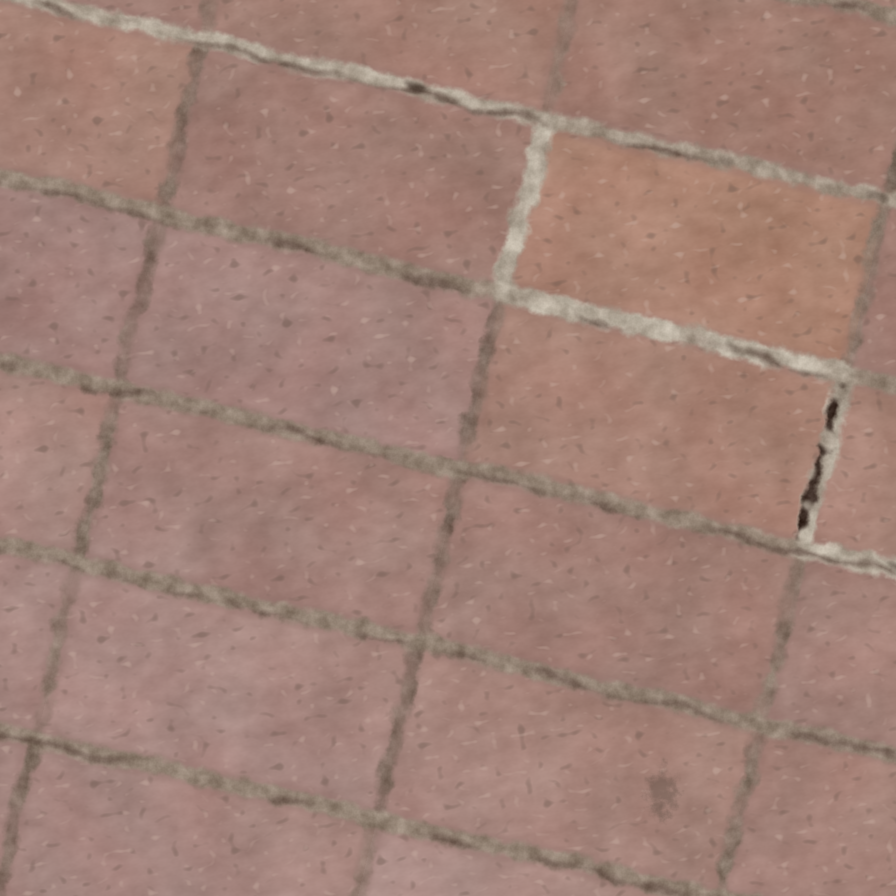
Reproduce this texture procedurally as a three.js fragment shader.

```glsl
// Tilted stack-bond clay paving: soft reddish bricks in a rotated grid, with
// grey-brown mortar and a stepped run of pale, cracked mortar. Gradient noise
// frays the joints and mottles the clay; hashes vary each brick and joint.
varying vec2 vUv;

const vec2 CROSSING = vec2(0.514, 0.477);    // one joint crossing
const vec2 ALONG = vec2(0.3815, -0.0911);    // step to the next brick
const vec2 UP = vec2(0.0456, 0.1953);        // step to the next row
const float BED_HALF = 0.0095;               // half width, long joints
const float HEAD_HALF = 0.0075;              // half width, short joints
const float PALE_EXTRA = 0.0020;             // added width of pale mortar
const float EDGE = 0.0045;                   // edge softness
const float FRAY = 0.0060;                   // raggedness of the joints
const float MOTTLE = 0.050;                  // strength of clay blotches

const vec3 CLAY_WARM = vec3(0.675, 0.515, 0.435);
const vec3 CLAY_PINK = vec3(0.665, 0.545, 0.52);
const vec3 CLAY_DARK = vec3(0.58, 0.455, 0.43);
const vec3 MORTAR = vec3(0.57, 0.51, 0.45);
const vec3 MORTAR_PALE = vec3(0.74, 0.70, 0.64);
const vec3 SHADOW = vec3(0.41, 0.335, 0.295);
const vec3 CRACK = vec3(0.24, 0.18, 0.15);
const vec3 GRIT = vec3(0.78, 0.68, 0.63);
const vec2 STAIN_POS = vec2(0.738, 0.115);

float hash(vec2 p) {
  vec3 q = fract(vec3(p.xyx) * 0.1031);
  q += dot(q, q.yzx + 33.33);
  return fract((q.x + q.y) * q.z);
}

vec2 gradient(vec2 cell) {
  float angle = 6.2832 * hash(cell + 91.7);
  return vec2(cos(angle), sin(angle));
}

// Gradient noise, roughly -0.7 to 0.7
float noise(vec2 p) {
  vec2 i = floor(p), f = fract(p);
  vec2 w = f * f * f * (f * (f * 6.0 - 15.0) + 10.0);
  vec2 e = vec2(1.0, 0.0);
  return mix(
    mix(dot(gradient(i), f), dot(gradient(i + e), f - e), w.x),
    mix(dot(gradient(i + e.yx), f - e.yx), dot(gradient(i + 1.0), f - 1.0), w.x), w.y);
}

float fbm(vec2 p) {
  float sum = 0.0, amp = 1.0;
  for (int i = 0; i < 4; i++) {
    sum += amp * noise(p);
    p = p * 2.03 + 17.3;
    amp *= 0.55;
  }
  return sum;
}

// Coverage of a joint whose centre line lies at signed distance d
float joint(float d, float halfWidth) {
  return 1.0 - smoothstep(halfWidth - EDGE, halfWidth + EDGE, abs(d));
}

// Soft window over one grid step
float span(float s) {
  return smoothstep(-0.05, 0.02, s) * (1.0 - smoothstep(0.98, 1.05, s));
}

vec3 brick(vec2 p, vec2 r, vec2 cell) {
  float warmth = 0.35 + 0.6 * (hash(cell + 5.0) - 0.5) + 0.85 * (p.x + p.y - 1.0);
  vec3 c = mix(CLAY_PINK, CLAY_WARM, clamp(warmth, 0.0, 1.0));
  c = mix(c, CLAY_DARK, 0.60 * hash(cell + 23.0));

  // Broad clouds, smudges drawn out along a slant, and fine grain
  vec2 slant = vec2(r.x + 0.4 * r.y, r.y - 0.4 * r.x);
  c += MOTTLE * fbm(r * 9.0 + cell * 3.7);
  c += 0.8 * MOTTLE * fbm(slant * vec2(30.0, 48.0));
  c.r += 0.025 * noise(r * 13.0 + 50.0);

  // Soft pits and pale grit
  float pit = smoothstep(0.28, 0.60, noise(slant * vec2(58.0, 76.0) + 40.0));
  float grit = smoothstep(0.30, 0.62, noise(slant * vec2(62.0, 90.0) + 70.0));
  c = mix(mix(c, SHADOW, 0.40 * pit), GRIT, 0.45 * grit);

  // Small brown stain, broken up
  float blot = length((p - STAIN_POS) * vec2(1.2, 0.8)) + 0.016 * fbm(p * 60.0);
  return mix(c, SHADOW, 0.55 * (1.0 - smoothstep(0.006, 0.028, blot)));
}

void main() {
  // Grid coordinates: whole numbers lie on joints
  vec2 size = vec2(length(ALONG), length(UP));
  vec2 q = vUv - CROSSING;
  vec2 r = vec2(dot(q, ALONG), dot(q, UP)) / size;
  vec2 bend = vec2(noise(r * 7.0 + 3.0), noise(r * 7.0 + 31.0)) * 0.005;
  vec2 g = (r + bend) / size;
  vec2 cell = floor(g), line = floor(g + 0.5);
  vec2 d = (g - line) * size;
  float fray = FRAY * fbm(r * 38.0);

  // Pale mortar steps down across the grid
  float topRow = 1.0 - step(0.5, abs(line.y - 2.0));
  float topPale = topRow * mix(0.85, 0.45, smoothstep(-0.02, 0.08, g.x));
  float bedPale = max(span(g.x + line.y - 1.0) * (1.0 - topRow), topPale);
  float headPale = span(g.y + line.x - 1.0) * step(-0.5, line.x);
  float open = headPale * step(0.5, line.x);

  // Short joints fade, break up and vary in tone
  float bed = joint(d.y, BED_HALF + PALE_EXTRA * (bedPale - topRow) + fray);
  float age = hash(vec2(line.x, cell.y) + 12.0);
  float head = joint(d.x, HEAD_HALF + 1.7 * PALE_EXTRA * headPale + 1.3 * fray);
  float wear = 0.48 + 0.25 * age + 0.15 * step(0.5, line.x) + 0.7 * noise(r * 27.0);
  head *= clamp(max(headPale, wear), 0.0, 1.0);

  // Clay, darkened softly beside the joints
  vec3 color = brick(vUv, r, cell);
  float nearJoint = max(joint(d.y, BED_HALF + 0.005), 0.7 * joint(d.x, HEAD_HALF + 0.004));
  color = mix(color, CLAY_DARK, 0.35 * nearJoint);

  // Mortar: grit, shaded streaks and dark breaks in the pale runs
  float grain = 0.13 * fbm(r * 52.0 + 9.0);
  float patchy = noise(r * 25.0);
  float paleCover = clamp(0.85 + 0.9 * patchy, 0.0, 1.0);
  vec3 headColor = mix(MORTAR, SHADOW, 0.30 + 0.35 * age + 0.5 * patchy);
  headColor = mix(headColor, MORTAR_PALE, headPale * paleCover);
  float gap = joint(d.x + 0.003 + 0.010 * noise(r * 32.0), 0.006 + fray);
  float gapBreak = smoothstep(-0.30, 0.05, noise(r * 36.0 + 14.0));
  headColor = mix(headColor, CRACK, open * gap * gapBreak);

  vec3 bedColor = mix(MORTAR, MORTAR_PALE, bedPale * paleCover);
  float streak = joint(d.y + 0.005 + 0.014 * noise(r * 18.0), 0.004 + 0.5 * fray);
  float streakBreak = smoothstep(-0.25, 0.25, noise(r * vec2(14.0, 24.0) + 60.0));
  bedColor = mix(bedColor, SHADOW, 0.75 * streak * streakBreak);
  float breakUp = smoothstep(0.26, 0.46, noise(r * vec2(17.0, 30.0) + 6.0));
  bedColor = mix(bedColor, CRACK, 0.75 * bedPale * breakUp * joint(d.y, 0.006));

  color = mix(color, headColor + grain, head);
  color = mix(color, bedColor + grain, bed * (0.92 + 0.08 * bedPale));
  gl_FragColor = vec4(color, 1.0);
}
```
